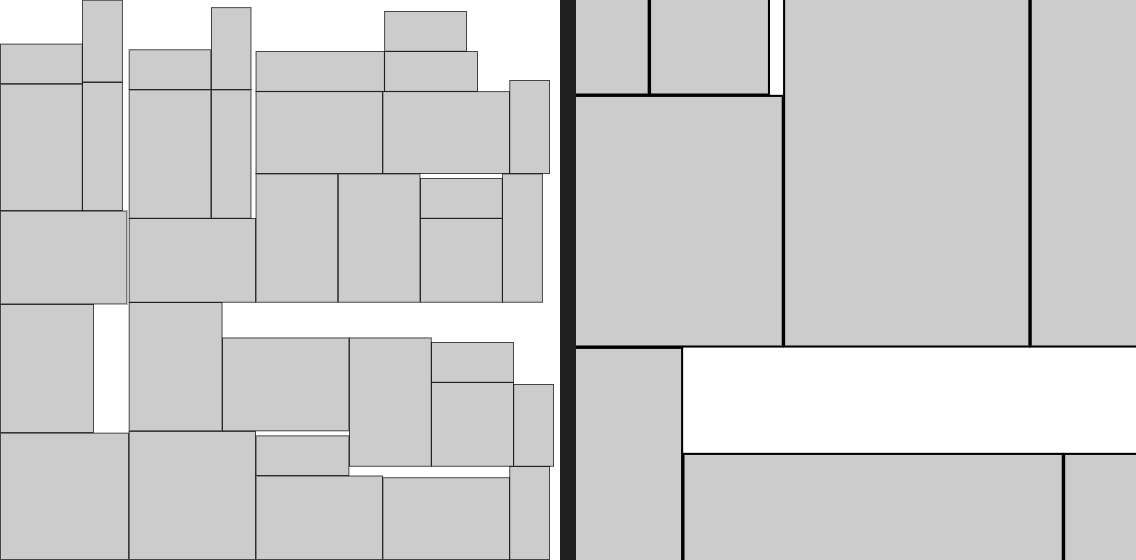
Left: the whole. Right: its middle third, enlarged.
A Shadertoy shader for this pattern:

```glsl
// Cutting plan: grey rectangular panels packed on a white sheet, thinly outlined.
// Five standard side lengths build two towers on the left and four shelves on
// the right; each panel is a box distance with exact pixel coverage.

const float SLIM  = 0.0716;
const float SHORT = 0.1468;
const float LOW   = 0.1500;
const float MID   = 0.1667;
const float LONG  = 0.2266;
const float TALL  = 0.2298;

const float JOINT = 0.0008;      // gap between neighbouring panels
const float HALF_LINE = 0.00062; // half the outline width

const vec3 SHEET = vec3(1.0);
const vec3 PANEL = vec3(0.8);
const vec3 INK   = vec3(0.0);

// x: panel cover, y: outline cover
struct Plan { vec2 p; float px; vec2 cover; };

// Signed distance to a box with square corners
float boxDistance(vec2 p, vec2 corner, vec2 size) {
    vec2 q = abs(p - corner - 0.5 * size) - 0.5 * size;
    return max(q.x, q.y);
}

// Share of a pixel at distance d covered by the band lo..hi
float bandCover(float d, float lo, float hi, float px) {
    return clamp((min(d + 0.5 * px, hi) - max(d - 0.5 * px, lo)) / px, 0.0, 1.0);
}

// Adds one panel to the plan
void panel(inout Plan plan, vec2 corner, vec2 size) {
    float d = boxDistance(plan.p, corner, size - JOINT);
    float fill = clamp(0.5 - d / plan.px, 0.0, 1.0);
    float line = bandCover(d, -HALF_LINE, HALF_LINE, plan.px);
    plan.cover.x = max(plan.cover.x, fill);
    plan.cover.y = 1.0 - (1.0 - plan.cover.y) * (1.0 - line);
}

// Panel with a slim cap lying on it
void capped(inout Plan plan, vec2 corner, vec2 size, float capWidth) {
    panel(plan, corner, size);
    panel(plan, corner + vec2(0.0, size.y), vec2(capWidth, SLIM));
}

// Square base, upright, lying panel, then a capped pair
void tower(inout Plan plan, float x, float baseHeight, float lyingHeight) {
    vec2 at = vec2(x, 0.0);
    panel(plan, at, vec2(LONG + TALL - baseHeight, baseHeight));
    at.y += baseHeight;
    panel(plan, at, vec2(MID, TALL));
    at.y += TALL;
    panel(plan, at, vec2(LONG, lyingHeight));
    at.y += lyingHeight;
    capped(plan, at, vec2(SHORT, baseHeight), SHORT);
    at.x += SHORT;
    panel(plan, at, vec2(SLIM, TALL));
    panel(plan, at + vec2(0.0, TALL), vec2(SLIM, SHORT));
}

// Two lying panels, the first one capped, and a slim upright
void longShelf(inout Plan plan, vec2 at, float firstHeight, float capWidth) {
    capped(plan, at, vec2(LONG, firstHeight), capWidth);
    panel(plan, at + vec2(LONG, 0.0), vec2(LONG, SHORT));
    panel(plan, at + vec2(2.0 * LONG, 0.0), vec2(SLIM, MID));
}

// A run of uprights, a capped panel and a slim upright
void tallShelf(inout Plan plan, vec2 at, int count, float slimHeight) {
    for (int i = 0; i < count; i++) {
        panel(plan, at, vec2(SHORT, TALL));
        at.x += SHORT;
    }
    capped(plan, at, vec2(SHORT, LOW), SHORT);
    panel(plan, at + vec2(SHORT, 0.0), vec2(SLIM, slimHeight));
}

void mainImage(out vec4 fragColor, in vec2 fragCoord) {
    float px = 1.0 / iResolution.y;
    Plan plan = Plan(fragCoord * px - JOINT, px, vec2(0.0));

    // Left towers
    for (int i = 0; i < 2; i++) {
        float k = float(i);
        tower(plan, k * TALL, mix(LONG, TALL, k), mix(MID, LOW, k));
    }

    // Right shelves, from the bottom up
    float right = TALL + LONG;
    vec2 lying = vec2(MID + TALL, TALL);
    longShelf(plan, vec2(right, 0.0), LOW, MID);
    panel(plan, lying, vec2(LONG, MID));
    tallShelf(plan, vec2(lying.x + LONG, MID), 1, SHORT);
    tallShelf(plan, vec2(right, 2.0 * TALL), 2, TALL);
    longShelf(plan, vec2(right, 3.0 * TALL), SHORT, TALL);

    // Leftover strips on the top shelf
    vec2 top = vec2(right + TALL, 3.0 * TALL + SHORT);
    capped(plan, top, vec2(MID, SLIM), SHORT);

    vec3 color = mix(SHEET, PANEL, plan.cover.x);
    color = mix(color, INK, plan.cover.y);
    fragColor = vec4(color, 1.0);
}
```
